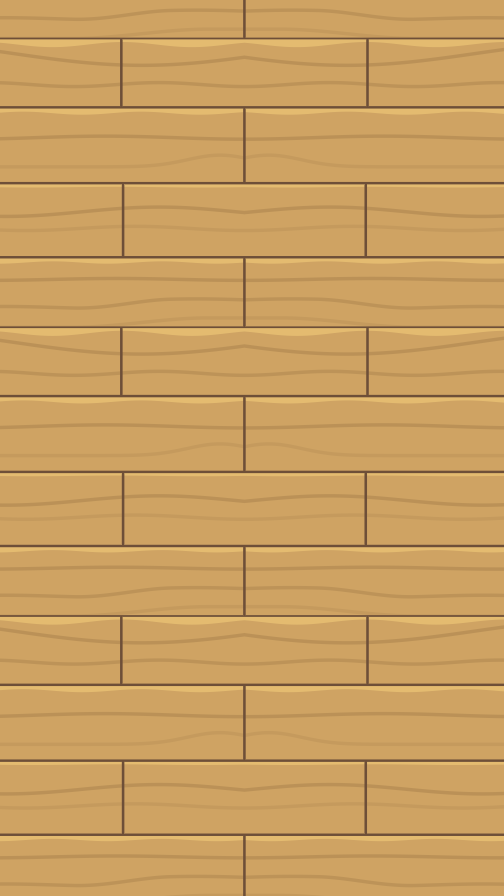
Reproduce this texture procedurally as a Shadertoy shader.

```glsl
// Wooden planks in staggered courses: four courses form a tile that repeats downward,
// mirrored left to right about a centre seam. Each course has a wavy lit upper edge,
// sine-shaped grain lines and dark joints, all drawn by distance in 768ths of the height.

const vec3 WOOD = vec3(0.81, 0.64, 0.39);
const vec3 GRAIN = vec3(0.735, 0.57, 0.34);
const vec3 LIT_EDGE = vec3(0.895, 0.735, 0.44);
const vec3 JOINT = vec3(0.43, 0.31, 0.22);

// Antialiased coverage of a line of the given width at distance d
float stroke(float d, float width, float pixel) {
    return clamp(0.5 + (0.5 * width - abs(d)) / pixel, 0.0, 1.0);
}

// Depths of three grain lines below the top of a course; u runs outward from the seam
vec3 grainDepths(int course, float u) {
    if (course == 0)
        return vec3(13.0 + 10.0 * cos(3.0 * (u - 0.42)), 39.5 + 1.7 * cos(9.0 * u), 99.0);
    if (course == 1) {
        float knot = (u - 0.1) / 0.19;
        return vec3(26.0 + 1.3 * cos(5.5 * u), 51.0 - 10.0 * exp(-knot * knot), 99.0);
    }
    if (course == 2)
        return vec3(24.5 - 4.0 * cos(5.0 * (u - 0.35)), 38.8 + 1.8 * cos(7.0 * u), 99.0);
    return vec3(19.0 + 0.8 * cos(6.0 * u),
                36.5 + 6.5 * smoothstep(0.3, 0.7, u) - 0.8 * sin(8.0 * u),
                52.0 + 8.0 * smoothstep(0.15, 0.7, u));
}

// Depth of the lit upper edge
float litDepth(int course, float u) {
    if (course == 0) return 5.2 + 2.2 * sin(11.0 * u - 0.8);
    if (course == 1) return 5.0 + 1.3 * sin(13.0 * u - 0.8);
    if (course == 2) return 3.4 + 0.3 * sin(9.0 * u);
    return 4.5 + sin(14.0 * u);
}

void mainImage(out vec4 fragColor, in vec2 fragCoord) {
    float pixel = 768.0 / iResolution.y;
    vec2 p = vec2(fragCoord.x, iResolution.y - fragCoord.y) * pixel;

    // Mirror about the seam, then find the course within the repeating tile
    float x = abs(p.x - 209.5);
    float y = mod(p.y - 33.0, 247.5);
    float tops[5] = float[5](0.0, 59.0, 124.0, 187.5, 247.5);
    int course = 0;
    for (int i = 1; i < 4; i++)
        if (y >= tops[i]) course = i;
    float depth = y - tops[course];
    float rest = tops[course + 1] - y;
    float u = x / 209.0;

    // Grain, fainter on the lower lines of some courses
    vec3 color = WOOD;
    vec3 lines = grainDepths(course, u);
    vec3 strength = vec3(1.0, course == 1 || course == 2 ? 0.5 : 0.9, 0.5);
    for (int i = 0; i < 3; i++)
        color = mix(color, GRAIN, strength[i] * stroke(depth - lines[i], 3.0, pixel));

    // Lit upper edge
    float lit = clamp(0.5 + (litDepth(course, u) - depth) / pixel, 0.0, 1.0);
    color = mix(color, LIT_EDGE, lit);

    // Upright joints alternate between the seam and a pair beside it
    float jointX = course == 0 ? 105.5 : course == 2 ? 104.0 : 0.0;
    float joint = stroke(x - jointX, 2.2, pixel);

    // Level joints, thinner where the tile repeats
    float topWidth = course == 0 ? 1.5 : 2.1;
    float bottomWidth = course == 3 ? 1.5 : 2.1;
    joint = max(joint, max(stroke(depth, topWidth, pixel), stroke(rest, bottomWidth, pixel)));

    fragColor = vec4(mix(color, JOINT, joint), 1.0);
}
```
